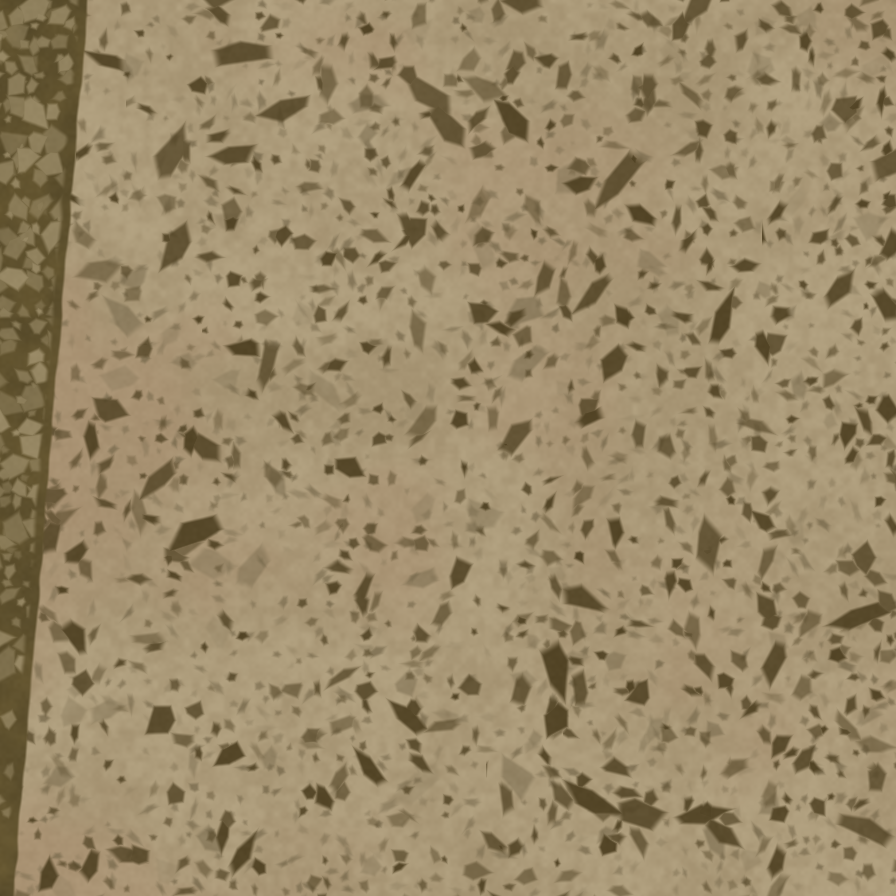
A WebGL 1 fragment shader for this texture:

```glsl
precision highp float;
// Beige terrazzo with scattered olive chips, beside a slanted strip of dark pebbled aggregate.
uniform vec2 u_resolution;

const float TAU = 6.2831853;
const vec3 STONE_LIGHT = vec3(0.695, 0.630, 0.500);
const vec3 STONE_MID = vec3(0.645, 0.575, 0.445);
const vec3 STONE_PINK = vec3(0.660, 0.555, 0.435);
const vec3 CHIP_DARK = vec3(0.320, 0.265, 0.145);
const vec3 CHIP_GREY = vec3(0.470, 0.415, 0.300);
const vec3 MORTAR = vec3(0.375, 0.320, 0.180);
const vec3 PEBBLE = vec3(0.620, 0.560, 0.420);

float hash(vec2 p) {
  vec3 q = fract(vec3(p.xyx) * 0.1031);
  q += dot(q, q.yzx + 33.33);
  return fract((q.x + q.y) * q.z);
}

float noise(vec2 p) {
  vec2 i = floor(p);
  vec2 f = fract(p);
  f = f * f * (3.0 - 2.0 * f);
  float low = mix(hash(i), hash(i + vec2(1.0, 0.0)), f.x);
  float high = mix(hash(i + vec2(0.0, 1.0)), hash(i + 1.0), f.x);
  return mix(low, high, f.y);
}

float fbm(vec2 p) {
  float sum = 0.0;
  float weight = 0.5;
  for (int i = 0; i < 4; i++) {
    sum += weight * noise(p);
    p = p * 2.03 + 17.3;
    weight *= 0.5;
  }
  return sum / 0.9375;
}

vec2 rotate(vec2 p, float angle) {
  float c = cos(angle);
  float s = sin(angle);
  return vec2(c * p.x + s * p.y, c * p.y - s * p.x);
}

// Signed distance to an irregular convex shard of five sides.
float shardDistance(vec2 p, float radius, float stretch, vec2 seed) {
  p = rotate(p, TAU * hash(seed + 3.7));
  p.x /= stretch;
  float d = -radius;
  for (int k = 0; k < 5; k++) {
    float side = float(k);
    float angle = (side + 0.7 * hash(seed + side * 5.3)) * TAU / 5.0;
    float reach = radius * mix(0.65, 1.05, hash(seed + side * 9.1 + 2.0));
    d = max(d, dot(p, vec2(cos(angle), sin(angle))) - reach);
  }
  return d;
}

// Coverage of one shard per grid cell; faint is the lowest opacity of a shard.
float shards(vec2 p, float cell, float radius, float stretch, float density, float faint, float seed) {
  vec2 home = floor(p / cell);
  float soft = 0.0022;
  float cover = 0.0;
  for (int y = -1; y <= 1; y++) {
    for (int x = -1; x <= 1; x++) {
      vec2 id = home + vec2(float(x), float(y));
      vec2 key = id + seed;
      vec2 jitter = vec2(hash(key + 11.0), hash(key + 23.0));
      vec2 centre = (id + mix(vec2(0.1), vec2(0.9), jitter)) * cell;
      float size = radius * mix(0.65, 1.3, hash(key + 41.0));
      float ratio = mix(1.0, stretch, pow(hash(key + 53.0), 1.6));
      float d = shardDistance(p - centre, size, ratio, key);
      float present = step(hash(key + 67.0), density);
      float opacity = mix(faint, 1.0, hash(key + 79.0));
      cover = max(cover, present * opacity * (1.0 - smoothstep(-soft, soft, d)));
    }
  }
  return cover;
}

vec3 terrazzo(vec2 p) {
  float mottle = 0.65 * fbm(p * 9.0) + 0.35 * noise(p * 110.0);
  vec3 colour = mix(STONE_MID, STONE_LIGHT, smoothstep(0.25, 0.8, mottle));
  float blush = smoothstep(0.5, 0.8, fbm(p * 5.0 + 40.0)) * (1.0 - 0.6 * p.x);
  colour = mix(colour, STONE_PINK, 0.6 * blush);
  // Ghostly buried shards, then dark ones in three sizes.
  colour = mix(colour, CHIP_GREY, 0.6 * shards(p, 0.055, 0.011, 2.2, 0.28, 0.2, 500.0));
  colour = mix(colour, CHIP_GREY, 0.8 * shards(p, 0.019, 0.0035, 2.5, 0.42, 0.2, 400.0));
  float crowd = mix(0.8, 1.15, p.x);
  float dark = shards(p, 0.070, 0.0105, 3.2, 0.40 * crowd, 0.75, 100.0);
  dark = max(dark, shards(p, 0.040, 0.0075, 2.6, 0.48 * crowd, 0.45, 200.0));
  dark = max(dark, shards(p, 0.025, 0.0042, 2.6, 0.45 * crowd, 0.3, 300.0));
  return mix(colour, CHIP_DARK, dark);
}

// Dark mortar with pale pebbles that thin out towards the bottom.
vec3 aggregate(vec2 p, float edgeGap) {
  vec3 colour = MORTAR * mix(0.85, 1.12, fbm(p * 30.0));
  float crowding = mix(0.15, 0.9, smoothstep(0.22, 0.42, p.y));
  float stones = shards(p, 0.027, 0.0105, 1.6, crowding, 0.45, 700.0);
  stones = max(stones, shards(p, 0.016, 0.005, 1.5, crowding * 0.6, 0.3, 800.0));
  return mix(colour, PEBBLE, 0.9 * stones * smoothstep(0.007, 0.014, edgeGap));
}

void main() {
  vec2 p = gl_FragCoord.xy / min(u_resolution.x, u_resolution.y);
  float border = mix(0.015, 0.098, p.y) + 0.003 * (noise(p * 45.0) - 0.5);
  float edgeGap = border - p.x;
  vec3 colour = mix(terrazzo(p), aggregate(p, edgeGap), smoothstep(-0.002, 0.002, edgeGap));
  colour += 0.018 * (noise(p * 230.0) - 0.5);
  gl_FragColor = vec4(colour, 1.0);
}
```
